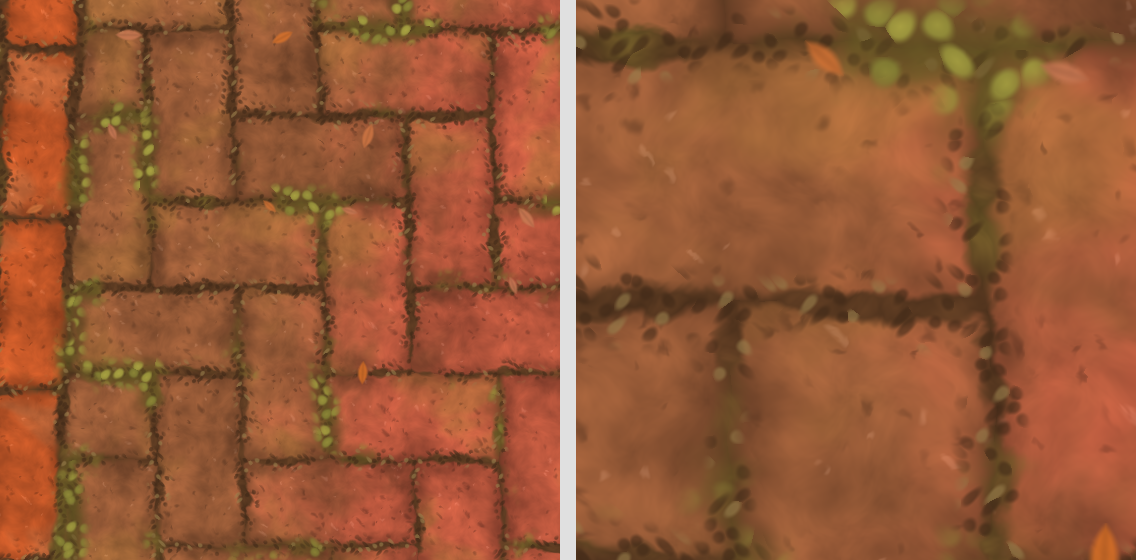
Left: the whole. Right: its middle third, enlarged.
Give the GLSL for this texture, as a three.js fragment shader.

```glsl
// Weathered herringbone brick paving with an upright border course, mossy joints, weeds and fallen leaves.
varying vec2 vUv;

const float SCALE = 6.5;                 // brick widths across the canvas
const vec2 OFFSET = vec2(0.24, 0.66);    // shift of the herringbone grid
const float SHEAR = 0.17;                // lean of the upright joints
const float JOINT = 0.024;               // half joint width, in brick widths
const float CRISP = 0.028;               // softness of clean and of worn brick edges
const float WORN = 0.085;
const float CORNER = 0.07;
const float BORDER_PITCH = 0.306;        // length of a border brick
const float BORDER_START = 0.085;
const float WEED_SCALE = 44.0;
const float CRUMB_SCALE = 85.0;
const float LEAF_GRID = 7.0;
const float LEAF_CHANCE = 0.20;
const vec3 ORANGE = vec3(0.74, 0.33, 0.15);
const vec3 BROWN = vec3(0.62, 0.37, 0.225);
const vec3 RED = vec3(0.73, 0.34, 0.24);
const vec3 OLIVE = vec3(0.54, 0.36, 0.18);
const vec3 SOIL = vec3(0.33, 0.21, 0.12);
const vec3 MOSS = vec3(0.40, 0.33, 0.14);
const vec3 WEED = vec3(0.61, 0.59, 0.24);
const vec3 CRUMB = vec3(0.60, 0.50, 0.30);
const vec3 LEAF_GOLD = vec3(0.85, 0.43, 0.12);
const vec3 LEAF_PINK = vec3(0.78, 0.48, 0.36);

float hash(vec2 p) {
  return fract(sin(dot(p, vec2(127.1, 311.7))) * 43758.5);
}

vec2 hash2(vec2 p) {
  return vec2(hash(p), hash(p + 41.3));
}

// Warped, layered sines, roughly -0.6 to 0.6
float mottle(vec2 p) {
  float sum = 0.0, amp = 0.5;
  for (int i = 0; i < 5; i++) {
    p = mat2(0.8, 0.6, -0.6, 0.8) * p * 1.7 + 0.6 * sin(p.yx + 1.3);
    sum += amp * sin(p.x) * sin(p.y);
    amp *= 0.6;
  }
  return sum;
}

// Cellular noise: distance to the nearest point, and that point's random id
vec2 cellular(vec2 p) {
  vec2 base = floor(p), best = vec2(9.0, 0.0);
  for (int j = -1; j <= 1; j++)
    for (int i = -1; i <= 1; i++) {
      vec2 cell = base + vec2(float(i), float(j));
      float d = length(cell + 0.15 + 0.7 * hash2(cell) - p);
      if (d < best.x) best = vec2(d, hash(cell + 17.7));
    }
  return best;
}

// Distance inward from the edge of a rounded box
float inset(vec2 p, vec2 halfSize) {
  vec2 q = abs(p) - halfSize + CORNER;
  return CORNER - length(max(q, 0.0)) - min(max(q.x, q.y), 0.0);
}

void main() {
  vec2 p = vec2(vUv.x, 1.0 - vUv.y);     // measured down from the top
  vec2 wobble = 0.018 * sin(p.yx * 31.0 + 2.0 * sin(p * 17.0)) + 0.008 * sin(p.yx * 140.0);

  // Herringbone: each diagonal of cells takes one of four half bricks
  vec2 grid = p * SCALE + OFFSET - vec2(SHEAR * (p.y - 0.5), 0.0) + wobble;
  vec2 cell = floor(grid);
  float part = floor(mod(cell.x + cell.y + 0.5, 4.0));
  bool lying = part > 0.5 && part < 2.5;
  vec2 size = lying ? vec2(2.0, 1.0) : vec2(1.0, 2.0);
  vec2 brick = cell - (part == 2.0 ? vec2(1.0, 0.0) : part == 0.0 ? vec2(0.0, 1.0) : vec2(0.0));
  float edge = inset(grid - brick - 0.5 * size, 0.5 * size - 0.02 * hash(brick));

  // Border course along the left side
  float seam = mix(0.145, 0.105, p.y) + 0.005 * sin(p.y * 23.0);
  float fromSeam = (p.x - seam) * SCALE;
  bool border = fromSeam < 0.0;
  if (border) {
    float row = (p.y - BORDER_START) / BORDER_PITCH;
    float left = 0.01 - 0.04 * p.y;
    vec2 local = vec2(p.x - 0.5 * (left + seam), (fract(row) - 0.5) * BORDER_PITCH) * SCALE;
    edge = inset(local + wobble, 0.5 * SCALE * vec2(seam - left, BORDER_PITCH) - 0.02);
    brick = vec2(-9.0, floor(row));
  } else edge = min(edge, fromSeam);

  // Brick tint, stains and grain
  float tone = hash(brick + 3.1);
  float stain = mottle(grid * 1.3 + 20.0 * tone);
  float grain = mottle(p * 60.0);
  float wear = mottle(p * 15.0 + 7.0);
  vec3 clay = mix(BROWN, RED, smoothstep(0.44, 0.84, p.x + 0.25 * (p.y - 0.5) + 0.12 * (tone - 0.5) + 0.12 * wear));
  clay = mix(clay, OLIVE, 0.6 * smoothstep(0.0, 0.6, stain + 0.5 * tone - 0.4 * p.x));
  if (border) clay = mix(ORANGE, BROWN, 0.6 * smoothstep(0.0, 0.5, stain));
  clay *= 0.97 + 0.10 * tone + 0.19 * stain + 0.12 * wear + 0.10 * grain;
  clay *= mix(0.84, 1.0, smoothstep(0.0, 0.22, edge + 0.12 * wear));

  // Faint pits and pale flecks of uneven size, gathered in patches
  vec2 pit = cellular(p * 58.0 + 0.5 * grain);
  float spot = 1.0 - smoothstep(0.04, 0.16 + 0.3 * fract(pit.y * 7.0), pit.x);
  clay *= 1.0 - 0.20 * spot * smoothstep(0.62, 0.95, pit.y + 0.4 * wear);
  clay += 0.07 * spot * step(pit.y, 0.10);

  // Joints of soil and moss; weeds gather in clumps along the border
  float clump = (0.5 + 0.5 * cos(20.9 * p.y)) * (0.35 + 0.65 * p.y);
  float growth = mottle(p * 7.0 + 4.0) - 0.06 + 0.6 * clump * exp(-abs(fromSeam - 0.1) * 2.0);
  vec3 filling = mix(SOIL, MOSS, smoothstep(-0.1, 0.4, growth)) * (1.0 + 0.25 * grain);
  float gap = JOINT + 0.05 * wear + 0.05 * grain + 0.05 * clamp(growth, 0.0, 0.6) + 0.05 * exp(-abs(fromSeam) * 9.0);
  float soft = mix(CRISP, WORN, smoothstep(-0.15, 0.4, growth - 0.5 * wear));
  vec3 color = mix(filling, clay, smoothstep(gap - soft, gap + soft, edge));

  // Crumbs of soil and dry litter, scattered in and beside the joints
  vec2 crumb = cellular(p * CRUMB_SCALE + 0.4 * sin(p.yx * 120.0));
  float strewn = (1.0 - smoothstep(0.03, 0.14, edge - 0.1 * wear)) * (1.0 - smoothstep(0.2, 0.5, crumb.x));
  color = mix(color, SOIL * 0.75, 0.6 * strewn * step(0.55, crumb.y));
  color = mix(color, CRUMB, 0.6 * strewn * step(crumb.y, 0.14));

  // Round-leaved weeds sprouting from the joints
  float patchy = smoothstep(0.16, 0.42, growth) * (1.0 - smoothstep(0.06, 0.24, edge));
  vec2 sprout = cellular(p * WEED_SCALE + 0.15 * sin(p.yx * 95.0));
  float blade = 1.0 - smoothstep(0.25, 0.52, sprout.x);
  color = mix(color, MOSS * 0.92, 0.5 * patchy);
  color = mix(color, WEED * (0.80 + 0.35 * sprout.y - 0.3 * sprout.x), 0.9 * blade * patchy * step(0.3, sprout.y));

  // Fallen leaves, at most one per grid square
  vec2 square = floor(p * LEAF_GRID);
  vec2 seed = hash2(square + 8.6);
  vec2 at = (fract(p * LEAF_GRID) - 0.27 - 0.46 * seed) / LEAF_GRID;
  float angle = 6.28 * hash(square + 5.2);
  at = mat2(cos(angle), -sin(angle), sin(angle), cos(angle)) * at;
  float span = 0.012 + 0.016 * seed.x;
  float width = 0.42 * span * (1.0 - pow(min(abs(at.x) / span, 1.0), 2.0));
  float leaf = smoothstep(-0.002, 0.004, width - abs(at.y)) * step(abs(at.x), span);
  vec3 leafColor = mix(LEAF_GOLD, LEAF_PINK, hash(square + 6.9)) * (0.92 + 0.08 * smoothstep(0.0, 0.004, abs(at.y)));
  color = mix(color, leafColor, 0.85 * leaf * step(hash(square + 2.4), LEAF_CHANCE));

  gl_FragColor = vec4(color, 1.0);
}
```
